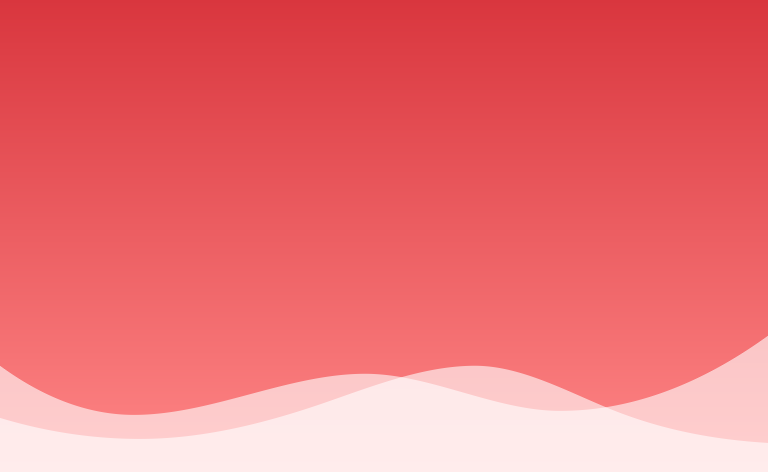
Reproduce this background procedurally as a WebGL 1 fragment shader.

```glsl
precision highp float;
// Two translucent white waves overlap along the foot of a red vertical gradient.
// Each wave is a smooth height curve, made of cubic Hermite spans between knots;
// where the waves overlap, their veils blend into a paler layer.

uniform vec2 u_resolution;

const vec3 TOP_RED = vec3(0.851, 0.212, 0.243);
const vec3 BOTTOM_CORAL = vec3(1.0, 0.529, 0.529);
const vec3 WAVE_WHITE = vec3(1.0);
const float WAVE_OPACITY = 0.6;

// Knots: x, height and slope, in fractions of the canvas.
const vec3 VALLEY_START = vec3(0.0, 0.2251, -1.19);
const vec3 VALLEY_LEFT  = vec3(0.1745, 0.1210, 0.0);
const vec3 VALLEY_CREST = vec3(0.4753, 0.2081, 0.0);
const vec3 VALLEY_RIGHT = vec3(0.7292, 0.1295, 0.0);
const vec3 VALLEY_END   = vec3(1.0, 0.2887, 1.175);

const vec3 SWELL_START = vec3(0.0, 0.1146, -0.49);
const vec3 SWELL_LOW   = vec3(0.1823, 0.0701, 0.0);
const vec3 SWELL_RISE  = vec3(0.4297, 0.1507, 0.571);
const vec3 SWELL_CREST = vec3(0.6185, 0.2251, 0.0);
const vec3 SWELL_FALL  = vec3(0.7878, 0.1380, -0.685);
const vec3 SWELL_END   = vec3(1.0, 0.0616, -0.098);

// Cubic Hermite height between two knots.
float hermite(float x, vec3 a, vec3 b) {
  float span = b.x - a.x;
  float t = (x - a.x) / span;
  float s = 1.0 - t;
  float ease = t * t * (3.0 - 2.0 * t);
  return mix(a.y, b.y, ease) + span * t * s * (a.z * s - b.z * t);
}

// Wave with two valleys, rising to the right edge.
float valleyWave(float x) {
  if (x < VALLEY_LEFT.x) return hermite(x, VALLEY_START, VALLEY_LEFT);
  if (x < VALLEY_CREST.x) return hermite(x, VALLEY_LEFT, VALLEY_CREST);
  if (x < VALLEY_RIGHT.x) return hermite(x, VALLEY_CREST, VALLEY_RIGHT);
  return hermite(x, VALLEY_RIGHT, VALLEY_END);
}

// Wave with one broad crest right of centre.
float swellWave(float x) {
  if (x < SWELL_LOW.x) return hermite(x, SWELL_START, SWELL_LOW);
  if (x < SWELL_RISE.x) return hermite(x, SWELL_LOW, SWELL_RISE);
  if (x < SWELL_CREST.x) return hermite(x, SWELL_RISE, SWELL_CREST);
  if (x < SWELL_FALL.x) return hermite(x, SWELL_CREST, SWELL_FALL);
  return hermite(x, SWELL_FALL, SWELL_END);
}

// Lays a white veil below the given height, with a one-pixel soft edge.
vec3 addWave(vec3 color, float y, float height) {
  float cover = clamp((height - y) * u_resolution.y + 0.5, 0.0, 1.0);
  return mix(color, WAVE_WHITE, WAVE_OPACITY * cover);
}

void main() {
  vec2 uv = gl_FragCoord.xy / u_resolution;
  vec3 color = mix(BOTTOM_CORAL, TOP_RED, uv.y);
  color = addWave(color, uv.y, valleyWave(uv.x));
  color = addWave(color, uv.y, swellWave(uv.x));
  gl_FragColor = vec4(color, 1.0);
}
```
